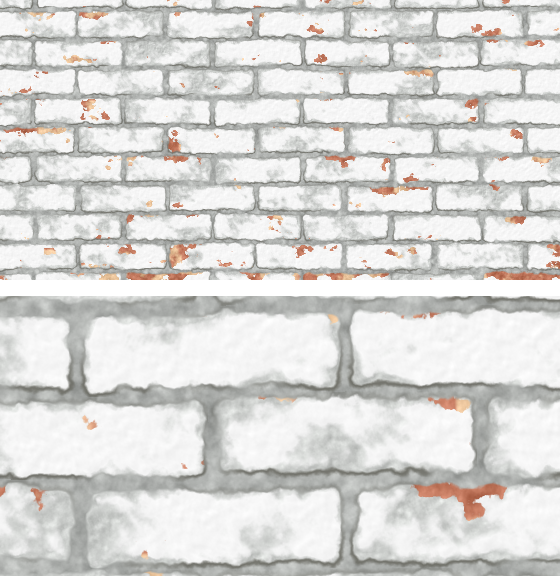
Top, the full canvas; bottom, a detail of the centre.
Give the GLSL for this texture, as a Shadertoy shader.

```glsl
// Whitewashed running-bond brick wall with grey mortar and flaking paint.
// Each brick is a noise-roughened rounded box; layered value noise adds
// grime, paint relief and chips that bare the clay, mostly on top edges.

#define PITCH vec2(0.3193, 0.1039)  // brick plus joint, canvas heights
#define JOINT vec2(0.0190, 0.0175)  // mortar widths
#define FIRST_JOINT 0.034           // centre of the top joint, from the top
#define SHIFT_EVEN 0.276            // vertical joint offset, even rows
#define SHIFT_ODD 0.121             // vertical joint offset, odd rows
#define ROUGHNESS 0.018             // raggedness of brick edges
#define RELIEF 0.32                 // strength of paint bumps
#define CHIP_LEVEL 0.77             // higher bares less clay

const vec3 PAINT  = vec3(0.965, 0.965, 0.965);
const vec3 GRIME  = vec3(0.79, 0.80, 0.79);
const vec3 MORTAR = vec3(0.67, 0.68, 0.67);
const vec3 SHADOW = vec3(0.43, 0.43, 0.40);
const vec3 CLAY   = vec3(0.73, 0.42, 0.31);
const vec3 OCHRE  = vec3(0.90, 0.74, 0.57);

float hash(vec2 p) {
    return fract(sin(dot(p, vec2(127.1, 311.7))) * 43758.5);
}

float noise(vec2 p) {
    vec2 i = floor(p), f = fract(p);
    f = f * f * (3.0 - 2.0 * f);
    return mix(mix(hash(i), hash(i + vec2(1, 0)), f.x),
               mix(hash(i + vec2(0, 1)), hash(i + vec2(1, 1)), f.x), f.y);
}

float fbm(vec2 p) {
    float sum = 0.0, amp = 0.533;
    for (int i = 0; i < 4; i++) {
        sum += amp * noise(p);
        p = mat2(1.6, 1.2, -1.2, 1.6) * p + 7.3;
        amp *= 0.5;
    }
    return sum;
}

float roundBox(vec2 p, vec2 halfSize, float radius) {
    vec2 q = abs(p) - halfSize + radius;
    return length(max(q, 0.0)) + min(max(q.x, q.y), 0.0) - radius;
}

void mainImage(out vec4 fragColor, in vec2 fragCoord) {
    float pixel = 1.0 / iResolution.y;
    vec2 wall = fragCoord * pixel;
    wall.y = 1.0 - wall.y;                       // y runs down the wall

    // Running-bond layout, slightly wavy and jittered
    vec2 bent = wall + 0.009 * (vec2(noise(wall * 7.0), noise(wall * 5.0 + 31.0)) - 0.5);
    float row = floor((bent.y - FIRST_JOINT) / PITCH.y);
    float shift = mod(row, 2.0) < 0.5 ? SHIFT_EVEN : SHIFT_ODD;
    vec2 cell = (bent - vec2(shift, FIRST_JOINT)) / PITCH;
    vec2 id = floor(cell);
    vec2 local = (fract(cell) - 0.5) * PITCH;
    local += (vec2(hash(id + 3.1), hash(id + 8.7)) - 0.5) * vec2(0.007, 0.004);
    vec2 halfSize = 0.5 * (PITCH - JOINT);

    // Ragged brick outline
    float coarse = fbm(wall * 32.0);
    float grain = fbm(wall * 75.0 + 19.0);
    float dist = roundBox(local, halfSize, 0.010) + ROUGHNESS * (coarse - 0.5)
               + 0.4 * ROUGHNESS * (grain - 0.5);
    float soft = max(pixel, 0.0022);
    float brick = 1.0 - smoothstep(-soft, soft, dist);

    // Mortar with dark creases, deepest under each brick
    vec3 mortar = MORTAR + 0.30 * (grain - 0.5) + 0.16 * (coarse - 0.5);
    float under = smoothstep(-0.2, 1.0, local.y / halfSize.y);
    float crease = 1.0 - smoothstep(0.001, 0.007, abs(dist - 0.001));
    float patchy = smoothstep(0.30, 0.58, fbm(wall * 14.0 + 47.0));
    mortar = mix(mortar, SHADOW, crease * patchy * mix(0.30, 0.90, under));

    // Paint: soft relief, grimy patches and dusty rims
    float relief = grain - fbm((wall + vec2(0.004, 0.005)) * 75.0 + 19.0);
    float stain = fbm(wall * vec2(11.0, 17.0) + 5.0 * hash(id));
    float rim = smoothstep(-0.013, 0.0, dist);
    float dirt = smoothstep(0.53, 0.78, stain + 0.45 * (grain - 0.5) + 0.24 * rim);
    vec3 paint = mix(PAINT, GRIME, dirt);
    paint += RELIEF * relief * (0.25 + 0.75 * dirt);

    // Flaked paint: worn bricks, top edges and the lowest full course
    float wear = hash(id + 21.3);
    wear *= wear;
    float topEdge = 1.0 - smoothstep(0.0, 0.030, local.y + halfSize.y);
    float lowCourse = smoothstep(0.84, 0.89, wall.y);
    float flake = fbm(wall * vec2(13.0, 19.0) + 83.0) + 0.25 * (grain - 0.5)
                + wear * (0.26 * topEdge + 0.28 * lowCourse) - CHIP_LEVEL;
    float bare = smoothstep(-0.012, 0.022, flake);
    vec3 clay = mix(CLAY, OCHRE, smoothstep(0.46, 0.64, fbm(wall * 21.0 + 61.0)));
    clay += 0.35 * (grain - 0.5);
    vec3 face = mix(paint, clay, bare * 0.93);

    vec3 color = mix(mortar, face, brick);
    fragColor = vec4(clamp(color, 0.0, 1.0), 1.0);
}
```
